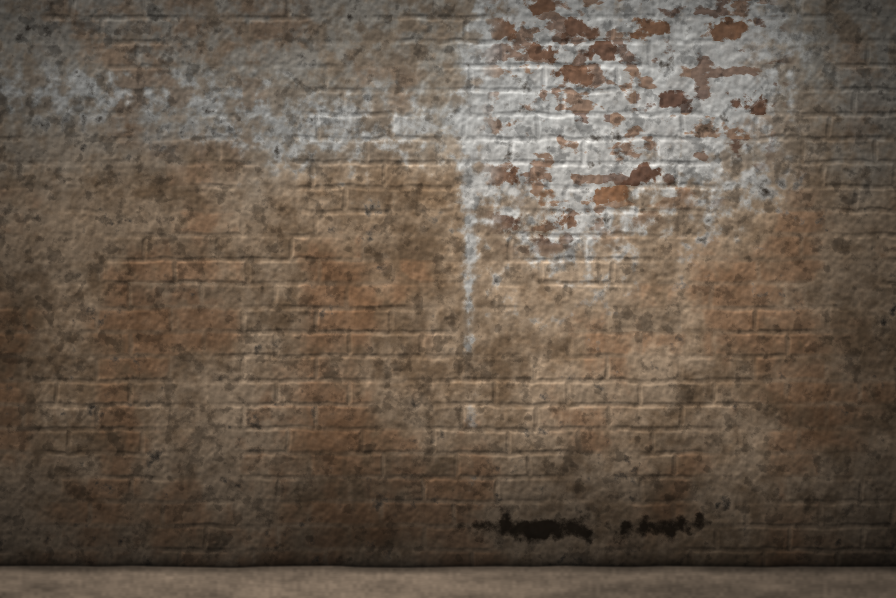
This texture is drawn by a Shadertoy shader. Its source:

```glsl
// Weathered brick wall above a narrow concrete floor, under a soft spotlight.
// Jittered brick rows and layered noise form a relief; plaster, rust, damp
// and light are broad masks broken up by the same noise.

const vec2  BRICK = vec2(0.122, 0.0405);   // brick pitch, in canvas heights
const float JOINT = 0.0045;                // half width of the mortar
const float FLOOR_Y = 0.052;
const float DRIP_X = 0.785;
const float RELIEF = 0.75;
const vec2  LIGHT_STEP = vec2(-0.0018, 0.0032);
const vec3 TAN = vec3(0.58, 0.50, 0.415);
const vec3 EARTH = vec3(0.41, 0.335, 0.26);
const vec3 RUST = vec3(0.44, 0.305, 0.21);
const vec3 UMBER = vec3(0.29, 0.20, 0.16);
const vec3 GREY = vec3(0.52, 0.505, 0.475);
const vec3 PLASTER = vec3(0.62, 0.62, 0.61);
const vec3 SOOT = vec3(0.10, 0.075, 0.05);
const vec3 CONCRETE = vec3(0.47, 0.41, 0.35);

float hash(vec2 p) {
    vec3 q = fract(vec3(p.xyx) * 0.1031);
    q += dot(q, q.yzx + 33.33);
    return fract((q.x + q.y) * q.z);
}

float noise(vec2 p) {
    vec2 i = floor(p), f = fract(p);
    f = f * f * (3.0 - 2.0 * f);
    return mix(mix(hash(i), hash(i + vec2(1, 0)), f.x),
               mix(hash(i + vec2(0, 1)), hash(i + vec2(1, 1)), f.x), f.y);
}

float fbm(vec2 p) {
    float sum = 0.0, amp = 0.5;
    for (int i = 0; i < 5; i++) {
        sum += amp * noise(p);
        p = mat2(1.6, 1.2, -1.2, 1.6) * p + 7.3;
        amp *= 0.5;
    }
    return sum / 0.97;
}

float blob(vec2 p, vec2 centre, vec2 radius) {
    vec2 d = (p - centre) / radius;
    return exp(-dot(d, d));
}

// Returns position from the brick centre; id names the brick.
vec2 brickCell(vec2 p, out vec2 id) {
    p += 0.009 * (vec2(fbm(p * 26.0), fbm(p * 26.0 + 50.0)) - 0.5);
    float row = floor(p.y / BRICK.y);
    float shift = 0.5 * mod(row, 2.0) + 0.3 * hash(vec2(row, 4.0));
    vec2 q = vec2(p.x / BRICK.x + shift, p.y / BRICK.y);
    id = vec2(floor(q.x), row);
    return (fract(q) - 0.5) * BRICK;
}

float brickFace(vec2 local) {
    vec2 edge = 0.5 * BRICK - abs(local);
    return smoothstep(JOINT * 0.2, JOINT * 1.5, min(edge.x, edge.y));
}

float height(vec2 p) {
    vec2 id;
    float face = brickFace(brickCell(p, id));
    float worn = smoothstep(0.38, 0.64, fbm(p * 9.0 + 12.0));
    return face * mix(0.08, 0.45, worn) + 0.7 * fbm(p * 48.0) + 0.3 * noise(p * 150.0);
}

vec3 wall(vec2 p) {
    vec2 id;
    vec2 local = brickCell(p, id);
    float face = brickFace(local), tint = hash(id + 9.0);
    float broad = fbm(p * 5.0 + 3.0), mid = fbm(p * 19.0), fine = fbm(p * 65.0);
    float flake = 0.7 * (mid - 0.5) + 1.0 * (fine - 0.5);

    // Brick clay, rust streaks and pale mortar
    float pale = 0.4 * broad + 0.3 * mid + 0.3 * fine;
    vec3 col = mix(EARTH, TAN, smoothstep(0.34, 0.64, pale));
    float rust = smoothstep(0.46, 0.7, fbm(p * vec2(9.0, 6.0) + 31.0) + 0.16 * (tint - 0.5) + 0.3 * (fine - 0.5));
    col = mix(col, RUST, 0.5 * rust * mix(0.6, 1.0, face));
    col *= mix(1.0, 0.92 + 0.16 * tint, face);
    col = mix(col, TAN, 0.25 * (1.0 - face) * smoothstep(0.35, 0.6, mid));

    // Grey wash over the upper courses
    float wash = smoothstep(0.66, 0.86, p.y + 0.25 * (broad - 0.5));
    col = mix(col, GREY, wash * (0.4 + 0.5 * smoothstep(0.35, 0.62, 0.5 * (mid + fine))));

    // Plaster fields, pale bands and one vertical drip
    float cover = blob(p, vec2(0.92, 0.83), vec2(0.19, 0.27)) * smoothstep(0.72, 0.82, p.x);
    cover += 0.9 * blob(p, vec2(1.2, 0.88), vec2(0.13, 0.22));
    cover += 0.5 * blob(p, vec2(0.58, 0.78), vec2(0.25, 0.08));
    cover += 0.48 * blob(p, vec2(0.14, 0.845), vec2(0.3, 0.05));
    cover += 0.42 * blob(p, vec2(DRIP_X + 0.012 * (mid - 0.5), 0.58), vec2(0.014, 0.33));
    float plaster = smoothstep(0.28, 0.68, cover + flake);
    float haze = smoothstep(0.1, 0.7, cover);
    col = mix(col, PLASTER * 0.95, 0.3 * haze);
    col = mix(col, PLASTER * (0.84 + 0.32 * fine), 0.8 * plaster);

    // Bricks laid bare where the plaster has flaked away
    float ring = length(local / (BRICK * vec2(0.26, 0.44))) + 2.0 * (mid - 0.5) + 2.4 * (fine - 0.5);
    float bare = step(0.62, hash(id + 21.0)) * (1.0 - smoothstep(0.55, 1.0, ring));
    float chips = smoothstep(0.56, 0.66, fbm(p * vec2(34.0, 50.0) + 80.0));
    bare = max(bare, 0.75 * chips) * smoothstep(0.3, 0.6, cover) * smoothstep(0.79, 0.86, p.x);
    col = mix(col, mix(UMBER, RUST, tint), 0.85 * bare);

    // Relief, grit and damp stains
    col *= clamp(1.0 + RELIEF * (height(p) - height(p + LIGHT_STEP)), 0.6, 1.4);
    col *= 1.0 - 0.22 * smoothstep(0.56, 0.74, fbm(p * 60.0 + 140.0));
    col *= 0.92 + 0.16 * noise(p * 130.0 + 60.0);
    float stain = blob(p, vec2(0.9, 0.115), vec2(0.12, 0.02)) + blob(p, vec2(1.12, 0.124), vec2(0.07, 0.018));
    return mix(col, SOOT, 0.85 * smoothstep(0.35, 0.95, stain + 1.5 * flake));
}

void mainImage(out vec4 fragColor, in vec2 fragCoord) {
    vec2 p = fragCoord / iResolution.y;
    float aa = 1.5 / iResolution.y;

    // Spotlight right of centre, falling off to the sides and base
    float light = 0.74 + 0.34 * blob(p, vec2(0.85, 0.62), vec2(0.5, 0.46));
    light += 0.14 * blob(p, vec2(1.05, 0.82), vec2(0.3, 0.2));
    light *= mix(0.54, 1.0, smoothstep(0.04, 0.36, p.y));
    light *= 1.0 - 0.28 * smoothstep(1.25, 1.5, p.x) - 0.14 * smoothstep(0.16, 0.0, p.x);
    light *= 1.0 - 0.14 * smoothstep(0.88, 1.0, p.y);
    vec3 col = wall(p) * light;

    // Shadowed seam and floor
    float seam = FLOOR_Y + 0.004 * (noise(vec2(p.x * 18.0, 2.0)) - 0.5);
    col *= 1.0 - 0.7 * exp(-abs(p.y - seam) / 0.009);
    float grain = fbm(p * vec2(14.0, 60.0)) + 0.3 * (noise(p * 150.0) - 0.5);
    vec3 ground = CONCRETE * (0.75 + 0.5 * grain);
    ground *= 0.62 + 0.36 * blob(p, vec2(0.55, 0.02), vec2(0.65, 0.2));
    ground *= 0.65 + 0.35 * smoothstep(0.0, 0.015, seam - p.y);
    col = mix(ground, col, smoothstep(seam - aa, seam + aa, p.y));
    fragColor = vec4(clamp(col, 0.0, 1.0), 1.0);
}
```
